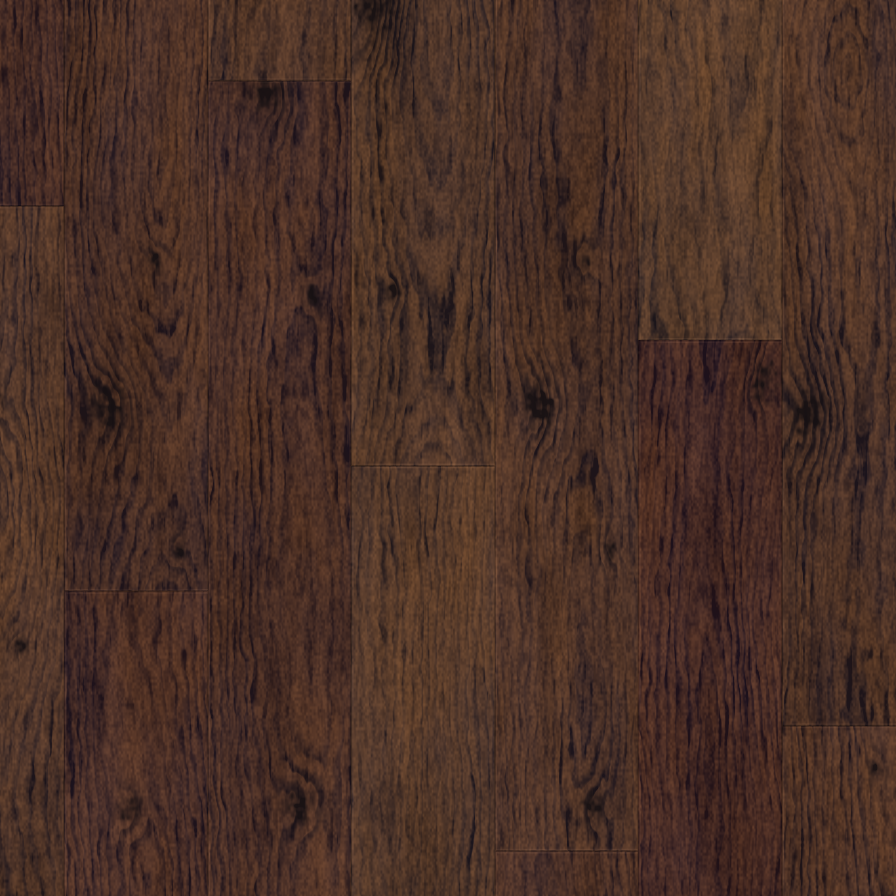
Reproduce this texture procedurally as a WebGL 2 fragment shader.

```glsl
#version 300 es
precision highp float;
// Dark stained oak floor: upright planks with cathedral grain, pores and knots.

#define PLANK_W 0.1602
#define PLANK_L 1.3
#define FIRST_SEAM 0.0716
#define RINGS 112.0
#define KNOT_GAP 0.21
#define KNOT_CHANCE 0.58
#define GRAIN_DEPTH 0.34
#define PORE_DEPTH 0.34
#define SPECKLE 0.40
#define SHADOW vec3(0.172, 0.108, 0.103)
#define HONEY vec3(0.405, 0.264, 0.186)
#define KNOT_INK vec3(0.085, 0.062, 0.070)

uniform vec2 u_resolution;
out vec4 fragColor;

float hash(vec2 p) {
    vec3 q = fract(p.xyx * 0.1031);
    q += dot(q, q.yzx + 33.33);
    return fract((q.x + q.y) * q.z);
}

float noise(vec2 p) {
    vec2 i = floor(p), f = fract(p);
    f = f * f * (3.0 - 2.0 * f);
    return mix(mix(hash(i), hash(i + vec2(1, 0)), f.x),
               mix(hash(i + vec2(0, 1)), hash(i + vec2(1, 1)), f.x), f.y);
}

float fbm(vec2 p) {
    float sum = 0.0, amp = 0.53;
    for (int i = 0; i < 4; i++) {
        sum += amp * noise(p);
        p = p * 2.03 + 17.7;
        amp *= 0.5;
    }
    return sum;
}

// Knots of one plank: x = lift of the rings, y = dark core, z = smudge around it.
vec3 knots(vec2 p, vec2 seed) {
    vec3 sum = vec3(0.0);
    float cell = floor(p.y / KNOT_GAP);
    vec2 ragged = vec2(noise(p * 150.0 + seed), noise(p * 130.0 + seed + 31.0)) - 0.5;
    for (float i = -1.0; i <= 1.0; i++) {
        vec2 id = vec2(cell + i + 40.0, floor(seed.x));
        if (hash(id + 3.0) > KNOT_CHANCE) continue;
        vec2 centre = vec2((hash(id + 11.0) - 0.5) * 0.76 * PLANK_W,
                           (cell + i + 0.15 + 0.7 * hash(id + 23.0)) * KNOT_GAP);
        float size = hash(id + 37.0);
        float radius = mix(0.0045, 0.0150, size * size);
        vec2 d = (p - centre) / radius;
        d.y += d.x * (hash(id + 51.0) - 0.5);
        vec2 r = d * vec2(1.0, 0.78) + ragged * 1.7;
        sum.x += 1.8 * radius * exp(-0.13 * dot(d, d * vec2(1.0, 0.4)));
        sum.y += exp(-0.9 * dot(r, r));
        sum.z += exp(-dot(d * d, vec2(0.16, 0.05)));
    }
    return sum;
}

void main() {
    vec2 uv = gl_FragCoord.xy / u_resolution.y;

    // Plank layout
    float across = (uv.x - FIRST_SEAM) / PLANK_W;
    float column = floor(across);
    float along = (uv.y - fract(0.34 + 0.57 * column)) / PLANK_L;
    vec2 plank = vec2(column, floor(along)) + 20.0;
    vec2 p = vec2((fract(across) - 0.5) * PLANK_W, uv.y);
    vec2 seed = 20.0 + 180.0 * vec2(hash(plank + 5.0), hash(plank + 71.0));

    // Growth rings: a wandering cut through a trunk makes the arches
    vec3 knot = knots(p, seed);
    float heart = PLANK_W * 0.55 * (hash(plank + 9.0) - 0.5)
                + 0.030 * (noise(vec2(p.y * 3.0, 2.0) + seed) - 0.5);
    float cut = 0.15 * (noise(vec2(p.y * 2.6, 8.0) + seed) - 0.45);
    float x = p.x - heart + 0.026 * (fbm(p * vec2(15.0, 4.5) + seed) - 0.5)
            + 0.004 * (noise(p * vec2(80.0, 30.0) + seed) - 0.5);
    float phase = RINGS * (length(vec2(x, cut)) + knot.x)
                + 0.45 * noise(p * vec2(190.0, 60.0) + seed);
    float t = fract(phase);
    float late = smoothstep(0.30, 0.76, t) * (1.0 - smoothstep(0.80, 1.0, t));
    late = mix(late, 0.34, smoothstep(0.5, 1.1, fwidth(phase)));
    late *= 0.25 + 1.2 * noise(vec2(phase * 0.45, p.y * 6.0) + seed);

    // Pores, fibres and broad shading
    vec2 fibre = vec2(mix(p.x, x, 0.6), p.y);
    float pores = smoothstep(0.58, 0.84, noise(fibre * vec2(300.0, 42.0) + seed));
    float hairs = noise(fibre * vec2(410.0, 85.0) + seed + 40.0) - 0.5;
    float speckle = noise(uv * vec2(470.0, 300.0)) - 0.5;
    float streak = noise(fibre * vec2(130.0, 7.0) + seed) - 0.5;
    float cloud = fbm(p * vec2(14.0, 4.0) + seed + 60.0) - 0.5;
    float fleck = noise(p * vec2(28.0, 120.0) + seed) - 0.5;
    float stain = smoothstep(0.62, 0.84, fbm(p * vec2(24.0, 6.0) + seed + 90.0));

    float tint = hash(plank + 33.0) - 0.5;
    float tone = 0.70 + 0.30 * tint + 0.62 * cloud + 0.18 * streak + 0.30 * hairs
               + SPECKLE * speckle + 0.08 * fleck - GRAIN_DEPTH * late
               - PORE_DEPTH * pores * (0.4 + 0.8 * late) - 0.24 * stain;
    vec3 color = mix(SHADOW, HONEY, clamp(tone, -0.2, 1.25));

    // Hue: reddish and golden planks, greyer late wood, warm and cool patches
    float warmth = fbm(p * vec2(30.0, 9.0) + seed + 130.0) - 0.5;
    color += tint * vec3(-0.010, 0.022, 0.004);
    color += warmth * vec3(0.034, 0.004, -0.048);
    color += late * vec3(-0.010, 0.0, 0.012);

    // Knots
    float grit = noise(p * vec2(260.0, 150.0) + seed);
    float smudge = knot.z * smoothstep(0.25, 0.9, 0.5 * grit + 0.5 * late + 0.15);
    float ink = clamp(knot.y * (0.55 + 0.6 * grit) + 0.45 * smudge, 0.0, 0.92);
    color = mix(color, KNOT_INK, ink);

    // Joints: a faint broken gap with a worn, paler edge
    float side = PLANK_W * (0.5 - abs(fract(across) - 0.5));
    float end = PLANK_L * (0.5 - abs(fract(along) - 0.5));
    float gap = 1.0 - smoothstep(0.0003, 0.0018, min(side, end));
    float edge = min(p.x + 0.5 * PLANK_W, end);
    float worn = smoothstep(0.0006, 0.0016, edge) * (1.0 - smoothstep(0.0018, 0.0036, edge));
    float wear = noise(uv * vec2(40.0, 40.0));
    color *= 1.0 - 0.30 * gap * (1.0 - 0.7 * wear);
    color += 0.085 * worn * wear * vec3(1.0, 0.75, 0.55);

    fragColor = vec4(clamp(color, 0.0, 1.0), 1.0);
}
```
